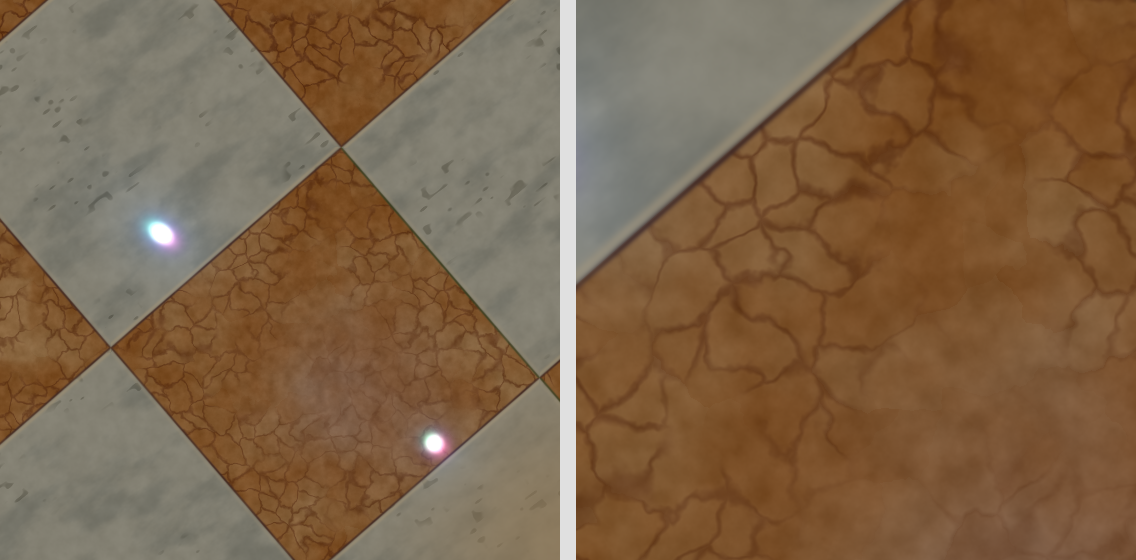
Left, the full canvas; right, a detail of the centre.
This texture is drawn by a WebGL 2 fragment shader. Its source:

```glsl
#version 300 es
precision highp float;
// Diagonal checkerboard floor of grey and brown marble with two lamp reflections.
uniform vec2 u_resolution;
out vec4 fragColor;

// Tile lattice: one shared corner and the two tile sides
const vec2 CORNER = vec2(0.6094, 0.7370);
const vec2 SIDE_A = vec2(0.3542, -0.4115);
const vec2 SIDE_B = vec2(-0.4115, -0.3581);
const float TILE_SIZE = 0.544;
const float SEAM_WIDTH = 0.0021;
const float BEVEL_WIDTH = 0.0035;

// Stone
const vec3 GREY = vec3(0.515, 0.502, 0.448);
const vec3 GREY_SHADE = vec3(0.455, 0.450, 0.405);
const vec3 GREY_WARM = vec3(0.57, 0.47, 0.33);
const vec3 UMBER = vec3(0.470, 0.290, 0.125);
const vec3 TAN = vec3(0.525, 0.390, 0.240);
const vec3 ROSE = vec3(0.485, 0.375, 0.325);
const vec3 VEIN = vec3(0.31, 0.145, 0.055);
const vec3 SEAM_PURPLE = vec3(0.25, 0.155, 0.13);
const vec3 SEAM_GREEN = vec3(0.20, 0.235, 0.125);
const vec3 CREAM = vec3(0.62, 0.56, 0.45);
const float BRECCIA_SCALE = 27.0;

// Lamps
const vec2 LAMP_LEFT = vec2(0.288, 0.583);
const vec2 LAMP_RIGHT = vec2(0.776, 0.208);
const vec2 LAMP_AXIS = vec2(0.8, -0.6);
const float LAMP_RADIUS = 0.019;
const vec3 HALO = vec3(0.03, 0.11, 0.23);

vec2 hash2(vec2 p) {
    vec3 q = fract(p.xyx * vec3(0.1031, 0.1030, 0.0973));
    q += dot(q, q.yzx + 33.33);
    return fract((q.xx + q.yz) * q.zy);
}

float noise(vec2 p) {
    vec2 i = floor(p), f = fract(p);
    f = f * f * (3.0 - 2.0 * f);
    return mix(mix(hash2(i).x, hash2(i + vec2(1, 0)).x, f.x),
               mix(hash2(i + vec2(0, 1)).x, hash2(i + vec2(1, 1)).x, f.x), f.y);
}

float fbm(vec2 p) {
    float sum = 0.0, amp = 0.5;
    for (int i = 0; i < 5; i++) {
        sum += amp * noise(p);
        p = mat2(1.6, 1.2, -1.2, 1.6) * p + 17.3;
        amp *= 0.5;
    }
    return sum;
}

// x: distance to the crack between stone fragments, y: fragment shade
vec2 breccia(vec2 p) {
    vec2 cell = floor(p);
    float near = 9.0, next = 9.0, shade = 0.0;
    for (int j = -1; j <= 1; j++)
    for (int i = -1; i <= 1; i++) {
        vec2 id = cell + vec2(i, j), h = hash2(id);
        float d = length(id + h - p);
        next = min(next, max(near, d));
        if (d < near) { near = d; shade = hash2(id + 71.0).y; }
    }
    return vec2(next - near, shade);
}

vec3 greyMarble(vec2 p, vec2 tile) {
    vec2 along = vec2(dot(p, vec2(0.8, 0.6)), dot(p, vec2(-0.6, 0.8)));
    float streak = fbm(along * vec2(11.0, 24.0) + tile * 7.0);
    vec3 col = mix(GREY_SHADE, GREY, smoothstep(0.22, 0.58, streak));
    col += 0.055 * (fbm(p * 55.0) - 0.48);
    float fleck = smoothstep(0.77, 0.9, noise(along * vec2(55.0, 105.0)));
    col -= 0.09 * fleck * smoothstep(0.5, 0.75, noise(p * 9.0 + 4.0));
    return mix(col, GREY_WARM, 0.65 * smoothstep(0.42, 0.0, length(p - vec2(1.0, 0.03))));
}

vec3 brownMarble(vec2 p, vec2 tile, vec2 local) {
    vec2 warp = vec2(fbm(p * 22.0), fbm(p * 22.0 + 40.0)) - 0.5;
    vec2 stone = breccia((p + 0.055 * warp) * BRECCIA_SCALE + tile * 13.0);
    float cloud = fbm(p * 13.0 + tile * 5.0);
    float rim = max(abs(local.x - 0.5), abs(local.y - 0.5)) * 2.0;
    float upper = smoothstep(0.7, 0.9, p.y);
    vec3 col = mix(UMBER, TAN, clamp(cloud * 1.6 - 0.35 + 0.35 * (stone.y - 0.5) - 0.25 * upper, 0.0, 1.0));
    // Pale sheen and a lighter slab in the left tile
    float sheen = exp(-dot(p - vec2(0.63, 0.31), p - vec2(0.63, 0.31)) / 0.022);
    col = mix(col, ROSE, sheen * (0.35 + 0.6 * cloud));
    vec2 slab = abs(p - vec2(0.01, 0.43)) - vec2(0.045, 0.07);
    col = mix(col, TAN + 0.03, 0.7 * smoothstep(0.008, -0.008, max(slab.x, slab.y) + 0.02 * warp.x));
    // Broken dark veins, denser toward the tile rim
    float vein = smoothstep(0.2, 0.0, stone.x) * smoothstep(0.3, 0.65, noise(p * 17.0 + 9.0) + 0.15 * rim);
    col = mix(col, VEIN, vein * (0.3 + 0.22 * rim + 0.2 * upper) * (1.0 - 0.6 * sheen));
    return col + 0.11 * (fbm(p * 70.0) - 0.48);
}

// Lamp reflection with colour fringes along its axis
vec3 lamp(vec2 p, vec2 center, float stretch) {
    vec2 d = p - center;
    vec2 q = vec2(dot(d, LAMP_AXIS) / stretch, dot(d, vec2(-LAMP_AXIS.y, LAMP_AXIS.x)));
    vec3 x = q.x + vec3(-0.006, 0.005, 0.0);
    vec3 r2 = (x * x + q.y * q.y) / (LAMP_RADIUS * LAMP_RADIUS * vec3(1.0, 1.0, 1.7));
    float core = exp(-pow(length(q) / (LAMP_RADIUS * 0.85), 4.0));
    return 0.55 * exp(-r2 * 1.2) + 0.5 * core + HALO * exp(-length(q) / 0.042);
}

void main() {
    vec2 p = gl_FragCoord.xy / u_resolution;
    float pixel = 1.0 / min(u_resolution.x, u_resolution.y);
    vec2 grid = inverse(mat2(SIDE_A, SIDE_B)) * (p - CORNER);
    vec2 tile = floor(grid), local = fract(grid);

    // Signed distance to the joints: positive inside brown tiles
    vec2 parity = 1.0 - 2.0 * mod(tile, 2.0);
    vec2 gap = (0.5 - abs(local - 0.5)) * TILE_SIZE;
    vec2 side = clamp(parity * gap / pixel, -1.0, 1.0);
    float brown = 0.5 + 0.5 * side.x * side.y;
    float edge = min(gap.x, gap.y) * parity.x * parity.y;
    vec3 col = mix(greyMarble(p, tile), brownMarble(p, tile, local), brown);

    // Cream bevel on the grey side, dark seam on the brown side
    float bevel = exp(-pow((edge + 0.0045) / BEVEL_WIDTH, 2.0));
    col = mix(col, CREAM, bevel * (gap.x < gap.y ? 0.6 : 0.25));
    bool greenEdge = gap.y < gap.x && mod(round(grid.y), 2.0) < 0.5 && tile.x >= 0.0;
    float seam = exp(-pow((edge - 0.0008) / max(SEAM_WIDTH, pixel), 2.0));
    col = mix(col, greenEdge ? SEAM_GREEN : SEAM_PURPLE, seam * (0.6 + 0.3 * noise(p * 30.0)));

    col += lamp(p, LAMP_LEFT, 1.4) + lamp(p, LAMP_RIGHT, 1.05);
    fragColor = vec4(clamp(col, 0.0, 1.0), 1.0);
}
```
